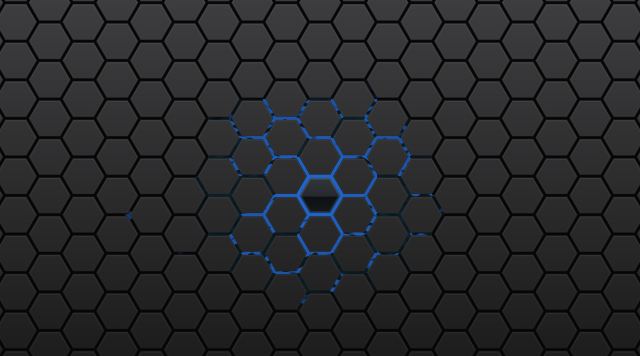
A Shadertoy shader for this background:

```glsl
const vec2 HEX_REPEAT = vec2(1.7320508, 1.0);
const float SIXTH_TURN = 1.0471976;

float hash(vec2 p) {
    vec3 h = fract(vec3(p.xyx) * 0.1031);
    h += dot(h, h.yzx + 33.33);
    return fract((h.x + h.y) * h.z);
}

float valueNoise(vec2 p) {
    vec2 i = floor(p), f = fract(p);
    f = f * f * (3.0 - 2.0 * f);
    return mix(mix(hash(i), hash(i + vec2(1, 0)), f.x),
               mix(hash(i + vec2(0, 1)), hash(i + vec2(1, 1)), f.x), f.y);
}

// Offset from the centre of the nearest flat-topped hexagon
vec2 hexLocal(vec2 p) {
    vec2 a = p - HEX_REPEAT * floor(p / HEX_REPEAT + 0.5);
    vec2 b = p - HEX_REPEAT * (floor(p / HEX_REPEAT) + 0.5);
    return dot(a, a) < dot(b, b) ? a : b;
}

void mainImage(out vec4 fragColor, in vec2 fragCoord) {
    vec2 uv = fragCoord / iResolution.xy;
    float pitch = 0.1083;
    vec2 p = (fragCoord - iResolution.xy * vec2(0.5, 0.451)) / (iResolution.y * pitch);
    p.x /= 1.012;
    float aa = 0.7 / (iResolution.y * pitch);

    // Hexagon cell and its closest side
    vec2 local = hexLocal(p);
    vec2 cell = p - local;
    float edge = 0.5 - max(abs(local.y), dot(abs(local), vec2(0.8660254, 0.5)));
    float angle = (floor(atan(local.y, local.x) / SIXTH_TURN) + 0.5) * SIXTH_TURN;
    vec2 normal = vec2(cos(angle), sin(angle));
    vec2 side = cell + 0.5 * normal;
    float sideHash = hash(floor(side * vec2(2.3094, 4.0) + 0.5) + 71.0);
    bool isCore = dot(cell, cell) < 0.1;

    // Dark face with a shared vertical gradient and a bevelled rim
    float grey = mix(0.115, 0.24, uv.y) + 0.008 * local.y;
    float rim = smoothstep(0.035, 0.055, edge) * (1.0 - smoothstep(0.06, 0.09, edge));
    grey += rim * (0.025 + 0.02 * normal.y);
    vec3 color = grey * vec3(0.99, 0.99, 1.02);

    // Glossy core button, split into a bright and a black half
    if (isCore) {
        float gloss = smoothstep(-aa, aa, local.y + 0.03);
        color = mix(vec3(0.05, 0.06, 0.07) - 0.08 * local.y,
                    vec3(0.15, 0.165, 0.18) + 0.10 * local.y, gloss);
        color += vec3(0.08, 0.15, 0.22) * (1.0 - smoothstep(0.06, 0.11, edge));
    }

    // Energised channels: broken blue light over dark teal
    float reach = length((side - vec2(-0.12, 0.05)) * vec2(1.0, 1.08));
    float charged = 1.0 - smoothstep(2.7, 3.2, reach + 0.4 * (sideHash - 0.5));
    float grain = valueNoise(mat2(5.0, 4.0, -9.0, 7.0) * p);
    float lit = step(sideHash, 0.85 - 0.17 * reach);
    lit *= smoothstep(-0.15, 0.15, grain - 0.2 * reach + 0.08);
    lit = max(lit * charged, step(length(side), 0.6));

    // Stray sparks beyond the lit cluster
    float spark = 1.0 - smoothstep(0.07, 0.14, length(p - vec2(-4.88, -0.52)));
    spark += 0.25 * (1.0 - smoothstep(0.04, 0.10, length(p - vec2(-3.58, -1.5))));
    lit = max(lit, 0.7 * spark * smoothstep(0.2, 0.5, grain));

    vec3 teal = mix(vec3(0.03, 0.10, 0.13), vec3(0.05, 0.17, 0.23), grain);
    vec3 blue = mix(vec3(0.10, 0.28, 0.56), vec3(0.13, 0.42, 0.84), exp(-0.45 * reach));
    vec3 channel = mix(vec3(0.025), teal, charged * 0.8);
    channel = mix(channel, blue, clamp(lit, 0.0, 1.0));
    float halfWidth = 0.034 + 0.007 * lit + (isCore ? 0.006 : 0.0);
    float gap = 1.0 - smoothstep(-aa, aa, edge - halfWidth);

    // Thin shadow between channel and face
    float shadow = 1.0 - smoothstep(halfWidth, halfWidth + 0.03, edge);
    color *= 1.0 - 0.2 * shadow;
    color = mix(color, channel, gap);

    fragColor = vec4(color, 1.0);
}
```
